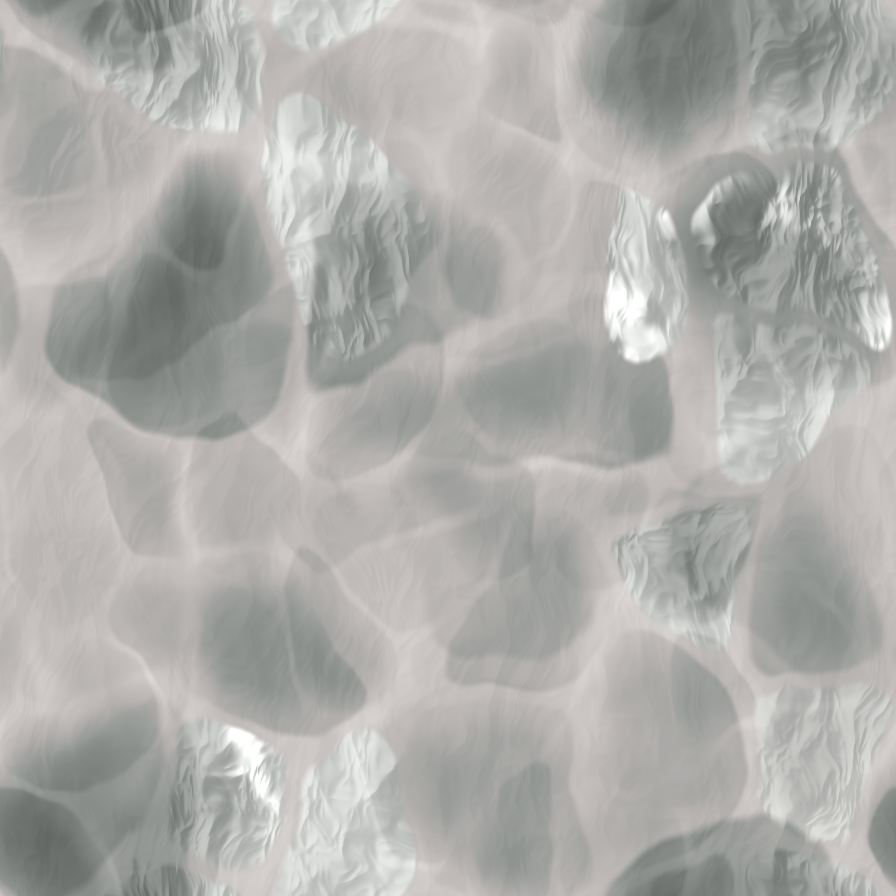
This texture is drawn by a WebGL 2 fragment shader. Its source:

```glsl
#version 300 es
precision highp float;
// Cloudy translucent mineral: overlapping soft pebbles, pale veins and crinkled pearly folds; tiles.
#define BASE_TONE 0.775
#define PEBBLE_DEPTH 0.21
#define WARP 0.045
#define ROUNDNESS 14.0
#define FOLD_RELIEF 0.13
#define SOFT_RELIEF 0.022
#define VEIN_GLOW 0.035
#define PEARL_GLOW 0.30
#define CLOUD 0.05
#define GREEN_TINT vec3(-0.008, 0.007, -0.006)
#define PINK_TINT vec3(0.012, -0.006, -0.013)

uniform vec2 u_resolution;
out vec4 fragColor;

const float TAU = 6.28318;

vec2 hash2(vec2 p) {
    vec3 q = fract(vec3(p.xyx) * vec3(0.1031, 0.1030, 0.0973));
    q += dot(q, q.yzx + 33.33);
    return fract((q.xx + q.yz) * q.zy);
}

float corner(vec2 cell, vec2 offset, vec2 period, float seed) {
    float a = TAU * hash2(mod(cell, period) + seed).x;
    return dot(vec2(cos(a), sin(a)), offset);
}

// Gradient noise that wraps after a whole number of lattice cells
float noise(vec2 uv, vec2 period, float seed) {
    vec2 p = uv * period, i = floor(p), f = p - i;
    vec2 s = f * f * f * (f * (f * 6.0 - 15.0) + 10.0);
    vec2 e = vec2(1.0, 0.0);
    float low = mix(corner(i, f, period, seed), corner(i + e, f - e, period, seed), s.x);
    float high = mix(corner(i + e.yx, f - e.yx, period, seed), corner(i + 1.0, f - 1.0, period, seed), s.x);
    return mix(low, high, s.y);
}

float fbm(vec2 uv, vec2 period, float seed) {
    float sum = 0.0, amp = 1.0;
    for (int i = 0; i < 4; i++) {
        sum += amp * noise(uv, period, seed);
        period *= 2.0;
        amp *= 0.5;
        seed += 17.0;
    }
    return sum;
}

vec2 warp(vec2 uv, vec2 period, float seed) {
    return vec2(fbm(uv, period, seed), fbm(uv, period, seed + 71.0));
}

struct Cell { float edge; vec2 toSite; vec2 rnd; };

// Wrapped Voronoi cell with a rounded distance to its border
Cell pebble(vec2 uv, vec2 count, float seed) {
    vec2 p = uv * count, i = floor(p), f = p - i;
    vec2 nearest = vec2(0.0), site = vec2(9.0);
    for (int y = -1; y <= 1; y++)
    for (int x = -1; x <= 1; x++) {
        vec2 g = vec2(x, y);
        vec2 r = g + 0.1 + 0.8 * hash2(mod(i + g, count) + seed) - f;
        if (dot(r, r) < dot(site, site)) { site = r; nearest = g; }
    }
    float sum = 0.0;
    for (int y = -2; y <= 2; y++)
    for (int x = -2; x <= 2; x++) {
        vec2 g = nearest + vec2(x, y);
        vec2 r = g + 0.1 + 0.8 * hash2(mod(i + g, count) + seed) - f;
        vec2 d = r - site;
        if (dot(d, d) > 1e-4) sum += exp(-ROUNDNESS * dot(0.5 * (site + r), normalize(d)));
    }
    return Cell(-log(sum) / ROUNDNESS, site, hash2(mod(i + nearest, count) + seed + 57.0));
}

// Height of crumpled folds, creased along the zero lines of the noise
float folds(vec2 uv) {
    vec2 p = uv + 0.06 * warp(uv, vec2(5.0, 4.0), 11.0);
    float sum = 0.0, amp = 1.0;
    vec2 period = vec2(11.0, 6.0);
    for (int i = 0; i < 4; i++) {
        float n = noise(p, period, 31.0 + 13.0 * float(i));
        sum -= amp * sqrt(n * n + 0.002);
        period *= 2.0;
        amp *= 0.42;
    }
    return sum;
}

void main() {
    vec2 uv = gl_FragCoord.xy / u_resolution;
    vec2 bent = uv + WARP * warp(uv, vec2(4.0, 3.0), 3.0);
    float tone = BASE_TONE + CLOUD * fbm(bent, vec2(5.0), 23.0);
    float crinkle = 0.0, pearl = 0.0;

    // Translucent pebbles, from large to small
    for (int k = 0; k < 3; k++) {
        float level = float(k);
        vec2 count = vec2(4.0 + 2.0 * level, 4.0 + level);
        Cell c = pebble(bent, count, 5.0 + 83.0 * level);
        float rim = smoothstep(0.015, 0.06, c.edge);
        float bowl = smoothstep(0.0, 0.33, c.edge);
        float a = TAU * c.rnd.y;
        float crisp = clamp(0.3 + 0.9 * dot(c.toSite, vec2(cos(a), sin(a))), 0.0, 1.0);
        float depth = PEBBLE_DEPTH * pow(0.68, level);
        tone -= depth * smoothstep(0.1, 1.0, c.rnd.x) * mix(bowl, rim, crisp);
        tone += VEIN_GLOW * (1.0 - smoothstep(0.0, 0.05, c.edge)) * smoothstep(-0.2, 0.5, noise(uv, vec2(9.0), 41.0 + level));
        if (k == 1) {
            crinkle = rim * smoothstep(0.55, 0.75, c.rnd.y);
            pearl = rim * smoothstep(0.86, 0.92, c.rnd.y);
        }
    }

    // Light raking over the folds
    vec2 stepToLight = vec2(-0.0011, 0.0009);
    float slope = (folds(uv) - folds(uv + stepToLight)) / length(stepToLight) * 0.09;
    float relief = slope / (1.0 + abs(slope));
    tone += relief * mix(SOFT_RELIEF, FOLD_RELIEF, crinkle) + 0.05 * crinkle;
    tone += PEARL_GLOW * pearl * smoothstep(0.0, 0.45, fbm(bent, vec2(9.0, 7.0), 61.0) + 0.15 * relief);

    float warmth = smoothstep(0.57, 0.74, tone) * (1.0 - 0.8 * crinkle);
    vec3 colour = vec3(tone) + mix(GREEN_TINT, PINK_TINT, warmth);
    fragColor = vec4(clamp(colour, 0.0, 1.0), 1.0);
}
```
